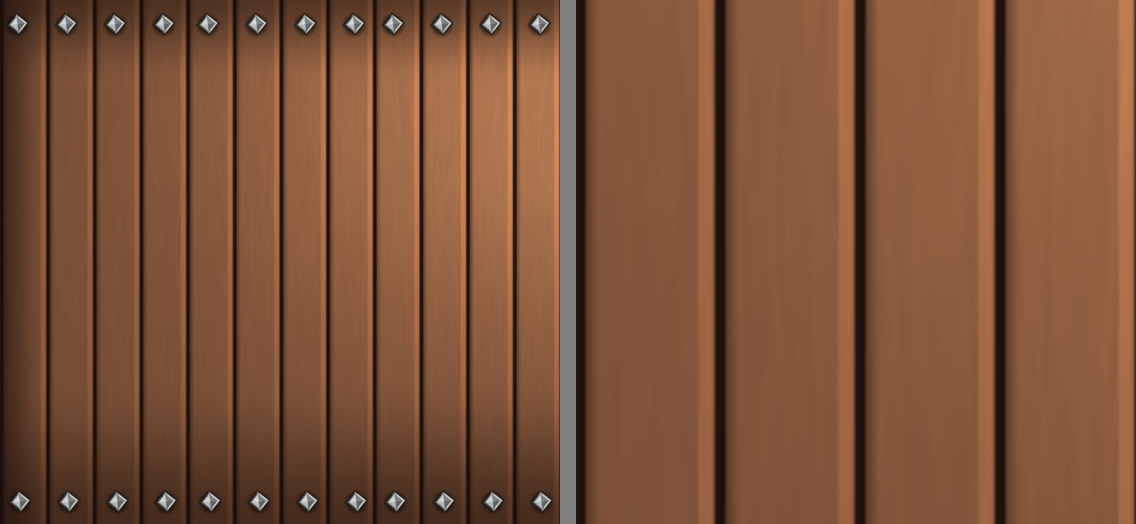
Left, the full canvas; right, a detail of the centre.
Reproduce this texture procedurally as a WebGL 1 fragment shader.

```glsl
precision highp float;
uniform vec2 u_resolution;

const float PLANKS = 12.0;
const float GROOVE_OFFSET = 0.03;       // in plank widths
const float GROOVE_HALF = 0.038;
const float LIP_CENTER = -0.105;        // bright edge left of each groove
const float LIP_HALF = 0.05;
const float GRAIN_AMOUNT = 0.05;

const vec3 WOOD_SHADOW = vec3(0.13, 0.07, 0.05);
const vec3 WOOD_LIGHT = vec3(0.78, 0.525, 0.355);
const vec3 LIP_TINT = vec3(0.12, 0.065, 0.035);
const vec3 GROOVE_COLOR = vec3(0.10, 0.05, 0.035);
const vec3 STEEL = vec3(0.93, 0.94, 0.93);
const vec3 STUD_OUTLINE = vec3(0.10, 0.08, 0.075);

const vec2 LAMP = vec2(1.0, 0.80);
const float STUD_GROUPS = 3.0;          // four studs in each group
const float STUD_START = 0.0312;
const float STUD_STEP = 0.087;
const float GROUP_STEP = 0.3445;
const float GROUP_DRIFT = 0.0046;
const float STUD_HALF = 0.0145;
const float STUD_TILT = 0.90;
const float ROW_TOP = 0.954;
const float ROW_BOTTOM = 0.043;
const float ROW_SHIFT = 0.004;

vec2 gradient(vec2 cell) {
    float h = fract(sin(dot(cell, vec2(127.1, 311.7))) * 43758.5);
    return vec2(cos(h * 6.2832), sin(h * 6.2832));
}

float gradientNoise(vec2 p) {
    vec2 i = floor(p), f = fract(p);
    vec2 w = f * f * f * (f * (f * 6.0 - 15.0) + 10.0);
    vec2 e = vec2(1.0, 0.0);
    float a = dot(gradient(i), f);
    float b = dot(gradient(i + e), f - e);
    float c = dot(gradient(i + e.yx), f - e.yx);
    float d = dot(gradient(i + 1.0), f - 1.0);
    return mix(mix(a, b, w.x), mix(c, d, w.x), w.y);
}

// Lamp glow at the upper right, darkened toward three borders
float boardLight(vec2 uv) {
    vec2 away = (uv - LAMP) / vec2(0.62, 0.48);
    float light = 0.50 + 0.37 * exp(-dot(away, away));
    light *= mix(0.42, 1.0, smoothstep(-0.02, 0.16, 1.0 - uv.y));
    light *= mix(0.42, 1.0, smoothstep(-0.02, 0.28, uv.y));
    return light * mix(0.4, 1.0, smoothstep(0.0, 0.085, uv.x));
}

float woodGrain(vec2 uv, float plank) {
    vec2 p = uv + vec2(0.0, plank * 3.7);
    float warp = gradientNoise(p * vec2(22.0, 5.0));
    float fine = gradientNoise(vec2(p.x * 190.0 + warp * 2.0, p.y * 13.0));
    float broad = gradientNoise(vec2(p.x * 75.0 + warp * 3.0, p.y * 4.0));
    return fine + 0.6 * broad + 0.3 * warp;
}

vec3 planks(vec2 uv, float px) {
    float u = uv.x * PLANKS - GROOVE_OFFSET;
    float s = fract(u + 0.5) - 0.5;     // zero at the groove
    float soft = 0.015 + px * PLANKS * 0.5;
    float light = boardLight(uv);
    light *= 1.0 + GRAIN_AMOUNT * woodGrain(uv, floor(u));
    light *= mix(1.0, mix(0.6, 1.0, smoothstep(0.03, 0.15, s)), step(0.0, s));
    vec3 color = mix(WOOD_SHADOW, WOOD_LIGHT, light);

    float lip = 1.0 - smoothstep(LIP_HALF - soft, LIP_HALF + soft, abs(s - LIP_CENTER));
    color += LIP_TINT * lip * (0.25 + 1.1 * light);

    float groove = 1.0 - smoothstep(GROOVE_HALF - soft, GROOVE_HALF + soft, abs(s));
    return mix(color, GROOVE_COLOR, groove * 0.95);
}

// Offset from the nearest stud, in canvas widths
vec2 studOffset(vec2 uv, float aspect) {
    float lower = 1.0 - step(0.5, uv.y);
    float x = uv.x - ROW_SHIFT * lower;
    float g = clamp(floor(x * STUD_GROUPS), 0.0, STUD_GROUPS - 1.0);
    float start = STUD_START + g * (GROUP_STEP - GROUP_DRIFT * g);
    float i = clamp(floor((x - start) / STUD_STEP + 0.5), 0.0, 3.0);
    float y = uv.y - mix(ROW_TOP, ROW_BOTTOM, lower);
    return vec2(x - start - i * STUD_STEP, y * aspect);
}

vec3 addStud(vec3 base, vec2 offset, float px) {
    float c = cos(STUD_TILT), s = sin(STUD_TILT);
    vec2 q = vec2(c * offset.x + s * offset.y, c * offset.y - s * offset.x) / STUD_HALF;
    float d = max(abs(q.x), abs(q.y));
    float aa = px / STUD_HALF;

    // Four facets, brightest at the upper left
    float acrossX = smoothstep(-aa, aa, abs(q.x) - abs(q.y));
    float sideX = mix(0.76, 0.52, smoothstep(-aa, aa, q.x));
    float sideY = mix(0.40, 0.87, smoothstep(-aa, aa, q.y));
    float shade = mix(sideY, sideX, acrossX) + 0.1 * (0.5 - d);

    // Bevel: white toward the right, dark toward the left
    float rim = smoothstep(0.66 - aa, 0.66 + aa, d);
    shade = mix(shade, mix(0.25, 0.9, smoothstep(-0.5, 0.6, q.x - q.y)), rim);
    vec3 stud = mix(STEEL * shade, STUD_OUTLINE, smoothstep(0.86 - aa, 0.86 + aa, d));

    float shadow = 1.0 - smoothstep(0.8, 1.7, length(q + vec2(0.1, 0.1)));
    base *= 1.0 - 0.45 * shadow;
    return mix(stud, base, smoothstep(1.0 - aa, 1.0 + aa, d));
}

void main() {
    vec2 uv = gl_FragCoord.xy / u_resolution;
    float px = 1.0 / u_resolution.x;
    vec3 color = planks(uv, px);
    color = addStud(color, studOffset(uv, u_resolution.y / u_resolution.x), px);
    gl_FragColor = vec4(color, 1.0);
}
```
